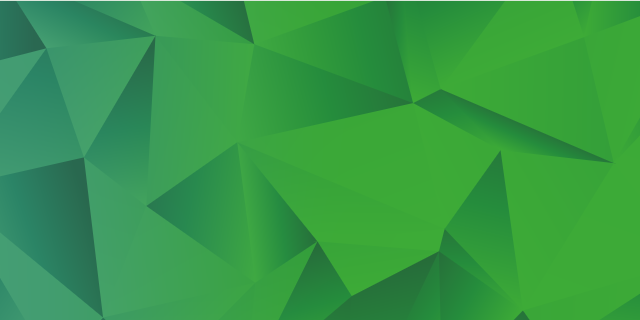
Write a WebGL 2 fragment shader that draws this background.

```glsl
#version 300 es
precision highp float;
// Draws a low-poly background of green facets, each with its own soft shadow gradient.

uniform vec2 u_resolution;
out vec4 fragColor;

// Mesh, in units of the canvas height
const float CELL_SIZE = 0.33;
const float JITTER = 0.84;         // vertex scatter, as a share of a cell
const float MESH_ANGLE = 0.3;
const vec2 SEED = vec2(23.0, 41.0);

// Shading
const float FLAT_SHARE = 0.42;     // share of facets that stay bright
const float FLAT_SHADE = 0.22;
const vec2 SHADE_RANGE = vec2(0.6, 1.1);
const float LIGHT_ANGLE = -1.5708; // shadows fade downwards
const float LIGHT_SPREAD = 3.2;
const float TINT_WIDTH = 0.55;     // reach of the cool tint, share of width
const float RIM_HEIGHT = 0.003;

const vec3 LIT = vec3(0.24, 0.67, 0.215);
const vec3 SHADED = vec3(0.145, 0.55, 0.235);
const vec3 DEEP = vec3(0.15, 0.425, 0.225);
const vec3 COOL_TINT = vec3(0.035, -0.045, 0.24);
const vec3 RIM = vec3(0.88, 0.92, 0.88);

float hash(vec2 p) {
    return fract(sin(dot(p + SEED, vec2(127.1, 311.7))) * 43758.5453);
}

float cross2(vec2 a, vec2 b) {
    return a.x * b.y - a.y * b.x;
}

mat2 rotation(float angle) {
    float c = cos(angle), s = sin(angle);
    return mat2(c, s, -s, c);
}

// Jittered mesh vertex in canvas space
vec2 meshVertex(vec2 node) {
    vec2 offset = vec2(hash(node), hash(node + 57.3)) - 0.5;
    return rotation(MESH_ANGLE) * (node + JITTER * offset) * CELL_SIZE;
}

// Distance to the line a-b, positive on its left
float edgeDistance(vec2 p, vec2 a, vec2 b) {
    return cross2(b - a, p - a) / length(b - a);
}

// Smooth coverage of a counter-clockwise triangle
float coverage(vec2 p, vec2 a, vec2 b, vec2 c, float pixel) {
    float inside = min(edgeDistance(p, a, b),
                       min(edgeDistance(p, b, c), edgeDistance(p, c, a)));
    return clamp(inside / pixel + 0.5, 0.0, 1.0);
}

// Shadow amount: strongest on one side of the facet, fading across it
float facetShade(vec2 p, vec2 a, vec2 b, vec2 c, vec2 id) {
    float angle = LIGHT_ANGLE + (hash(id + 3.7) - 0.5) * LIGHT_SPREAD;
    vec2 dir = vec2(cos(angle), sin(angle));
    vec3 ends = vec3(dot(a, dir), dot(b, dir), dot(c, dir));
    float low = min(ends.x, min(ends.y, ends.z));
    float high = max(ends.x, max(ends.y, ends.z));
    float fade = clamp((dot(p, dir) - low) / (high - low), 0.0, 1.0);
    float level = hash(id + 9.1);
    float strength = hash(id + 14.9) < FLAT_SHARE
        ? level * FLAT_SHADE
        : mix(SHADE_RANGE.x, SHADE_RANGE.y, level);
    return strength * (1.0 - fade);
}

vec3 facetColor(float shade, float cool) {
    vec3 color = mix(LIT, SHADED, clamp(shade * 2.0, 0.0, 1.0));
    color = mix(color, DEEP, clamp(shade * 2.0 - 1.0, 0.0, 1.0));
    return color + COOL_TINT * cool * (1.0 - 0.6 * min(shade, 1.0));
}

void main() {
    vec2 p = gl_FragCoord.xy / u_resolution.y;
    float pixel = 1.0 / u_resolution.y;
    float cool = 1.0 - smoothstep(0.0, TINT_WIDTH, gl_FragCoord.x / u_resolution.x);
    vec2 home = floor(rotation(-MESH_ANGLE) * p / CELL_SIZE);

    // Blend the two facets of every nearby quad by coverage
    vec4 sum = vec4(0.0);
    for (int j = -1; j <= 1; j++) {
        for (int i = -1; i <= 1; i++) {
            vec2 cell = home + vec2(i, j);
            vec2 a = meshVertex(cell);
            vec2 b = meshVertex(cell + vec2(1, 0));
            vec2 c = meshVertex(cell + vec2(1, 1));
            vec2 d = meshVertex(cell + vec2(0, 1));

            // Split along a random diagonal that lies within the quad
            bool acInside = cross2(c - a, b - a) * cross2(c - a, d - a) < 0.0;
            bool bdInside = cross2(d - b, a - b) * cross2(d - b, c - b) < 0.0;
            if (!acInside || (bdInside && hash(cell + 31.7) < 0.5)) {
                vec2 first = a;
                a = b; b = c; c = d; d = first;
            }
            for (int k = 0; k < 2; k++) {
                vec2 tip = k == 0 ? b : c;
                vec2 last = k == 0 ? c : d;
                float weight = coverage(p, a, tip, last, pixel);
                float shade = facetShade(p, a, tip, last, cell + vec2(k * 73, 5.3));
                sum += weight * vec4(facetColor(shade, cool), 1.0);
            }
        }
    }
    vec3 color = sum.rgb / max(sum.a, 0.001);

    // Thin pale rim along the top
    float rim = clamp((p.y - 1.0 + RIM_HEIGHT) / pixel + 0.5, 0.0, 1.0);
    fragColor = vec4(mix(color, RIM, rim), 1.0);
}
```
